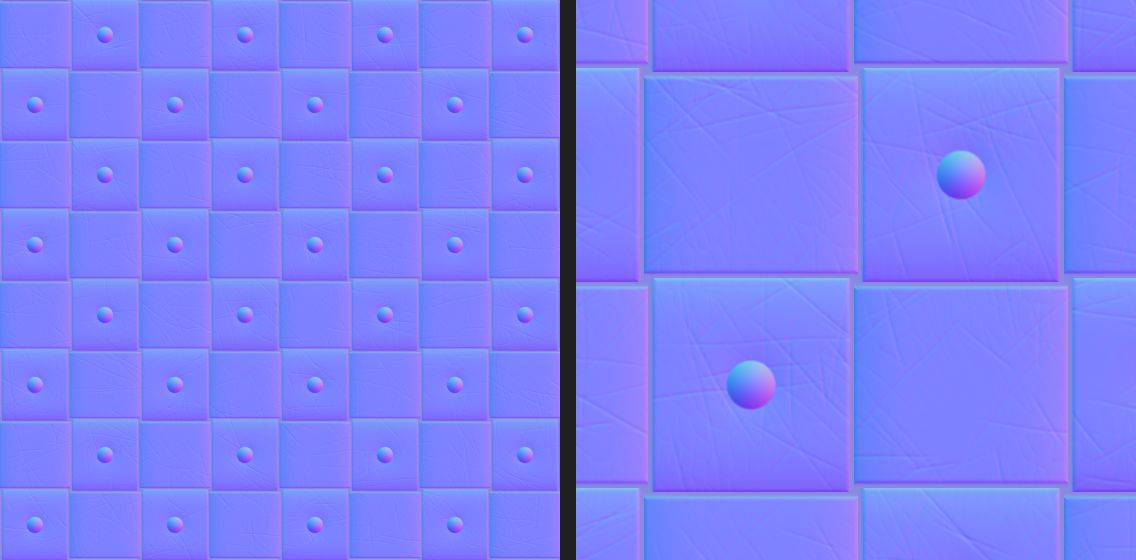
Left, the full canvas; right, a detail of the centre.
Write a Shadertoy shader that draws this texture map.

```glsl
// Normal map of woven padded leather strips with round buttons on every other square.

const float CELLS = 8.0;                    // squares across and down (even, so it wraps)
const vec2  PAD_HALF = vec2(0.467, 0.51);   // half size of an upright pad, in squares
const float OWNER_EDGE = 0.49;              // beyond this the crossing strip shows
const float BULGE = 0.27;                   // slope where a strip dives under
const float SIDE_BULGE = 0.04;              // slope across the strip
const vec2  LEAN = vec2(-0.01, 0.015);      // slight overall tilt
const float BEVEL_WIDTH = 0.012;
const float BEVEL_SLOPE = 0.36;
const float BUTTON_RADIUS = 0.115;
const float BUTTON_SLOPE = 0.72;
const float DIMPLE_SLOPE = 0.13;
const int   CREASES = 26;                   // long creases per pad
const float CREASE_WIDTH = 0.0095;
const float CREASE_SLOPE = 0.24;
const vec2  GRAIN_CELLS = vec2(96.0, 56.0); // whole numbers, so the grain wraps
const float GRAIN_SLOPE = 0.05;
const vec3  GAP_COLOR = vec3(0.54, 0.56, 0.83);
const float TAU = 6.2831853;

vec2 hash2(vec2 p) {
    vec3 a = fract(p.xyx * vec3(0.1031, 0.1030, 0.0973));
    a += dot(a, a.yzx + 33.33);
    return fract((a.xx + a.yz) * a.zy);
}

float boxDistance(vec2 p, vec2 halfSize) {
    vec2 d = abs(p) - halfSize;
    return length(max(d, 0.0)) + min(max(d.x, d.y), 0.0);
}

// Slope of fine wrinkles along the borders of wrapped cellular noise
vec2 grainSlope(vec2 uv) {
    vec2 p = uv * GRAIN_CELLS + 0.8 * sin(TAU * uv.yx * vec2(9.0, 7.0));
    p.y += uv.x * GRAIN_CELLS.y;            // shear by a whole period
    vec2 base = floor(p), f = p - base;
    vec2 nearest = vec2(9.0), second = vec2(9.0);
    for (int j = -1; j <= 1; j++)
    for (int i = -1; i <= 1; i++) {
        vec2 o = vec2(i, j);
        vec2 r = o + hash2(mod(base + o, GRAIN_CELLS) + 11.0) - f;
        if (dot(r, r) < dot(nearest, nearest)) { second = nearest; nearest = r; }
        else if (dot(r, r) < dot(second, second)) second = r;
    }
    vec2 dir = normalize(second - nearest);
    float border = dot(0.5 * (nearest + second), dir);
    float patches = 0.5 + 0.5 * sin(TAU * (3.0 * uv.x + 5.0 * uv.y))
                              * sin(TAU * (7.0 * uv.x - 4.0 * uv.y));
    return dir * GRAIN_SLOPE * patches * exp(-border / 0.15);
}

// Slope of randomly placed, nearly straight grooves on one pad
vec2 creaseSlope(vec2 q, vec2 id) {
    vec2 slope = vec2(0.0);
    for (int i = 0; i < CREASES; i++) {
        vec2 seed = id + float(i) * vec2(17.0, 29.0);
        vec2 center = hash2(seed + 3.0) - 0.5;
        vec2 shape = hash2(seed + 71.0);
        float angle = hash2(seed + 151.0).x * 0.5 * TAU;
        vec2 along = vec2(cos(angle), sin(angle));
        vec2 across = vec2(-along.y, along.x);
        float s = dot(q - center, along);
        float t = dot(q - center, across) + 0.008 * sin(8.0 * s + TAU * shape.y);
        float reach = mix(0.15, 0.75, shape.x * shape.x);
        float fade = 1.0 - smoothstep(0.4 * reach, reach, abs(s));
        float d = t / CREASE_WIDTH;
        slope -= across * d * exp(-d * d) * fade * CREASE_SLOPE * mix(0.25, 1.0, shape.y);
    }
    return slope;
}

vec3 weave(vec2 uv) {
    // Find the pad on top, stepping to the neighbour across the narrow axis
    vec2 id = floor(uv * CELLS);
    vec2 q = uv * CELLS - id - 0.5;
    bool upright = mod(id.x + id.y, 2.0) < 0.5;
    vec2 narrow = upright ? vec2(1.0, 0.0) : vec2(0.0, 1.0);
    if (dot(abs(q), narrow) > OWNER_EDGE) {
        vec2 stepToNext = sign(q) * narrow;
        q -= stepToNext;
        id += stepToNext;
        upright = !upright;
    }
    id = mod(id, CELLS);
    vec2 halfSize = upright ? PAD_HALF : PAD_HALF.yx;
    vec2 lengthwise = upright ? vec2(0.0, 1.0) : vec2(1.0, 0.0);
    float d = boxDistance(q, halfSize);
    float inside = 1.0 - smoothstep(-0.004, 0.008, d);

    // Padding that curves down at both ends
    vec2 e = q / halfSize;
    vec2 slope = LEAN + e * abs(e * e * e) * mix(vec2(SIDE_BULGE), vec2(BULGE), lengthwise);
    vec2 leather = creaseSlope(q, id) + grainSlope(uv);

    // Button sitting in a shallow dimple
    if (upright) {
        float r = length(q);
        float button = 1.0 - smoothstep(BUTTON_RADIUS - 0.008, BUTTON_RADIUS + 0.008, r);
        float dimple = exp(-max(r - BUTTON_RADIUS, 0.0) / 0.09);
        slope -= q / max(r, 0.001) * DIMPLE_SLOPE * dimple;
        slope = mix(slope + leather, q / BUTTON_RADIUS * BUTTON_SLOPE, button);
    } else slope += leather;
    slope *= inside;

    // Rounded rim and the seam between pads
    vec2 gap = abs(q) - halfSize;
    vec2 outward = sign(q) * (gap.x > gap.y ? vec2(1.0, 0.0) : vec2(0.0, 1.0));
    float rim = d / BEVEL_WIDTH;
    slope += outward * BEVEL_SLOPE * exp(-rim * rim);
    vec3 color = 0.5 + 0.5 * normalize(vec3(slope, 1.0));
    return mix(color, GAP_COLOR, 0.65 * (1.0 - inside));
}

void mainImage(out vec4 fragColor, in vec2 fragCoord) {
    // Four samples per pixel smooth the edges
    vec3 color = vec3(0.0);
    for (int i = 0; i < 4; i++) {
        vec2 offset = vec2(i % 2, i / 2) * 0.5 - 0.25;
        color += weave((fragCoord + offset) / iResolution.xy);
    }
    fragColor = vec4(color / 4.0, 1.0);
}
```
